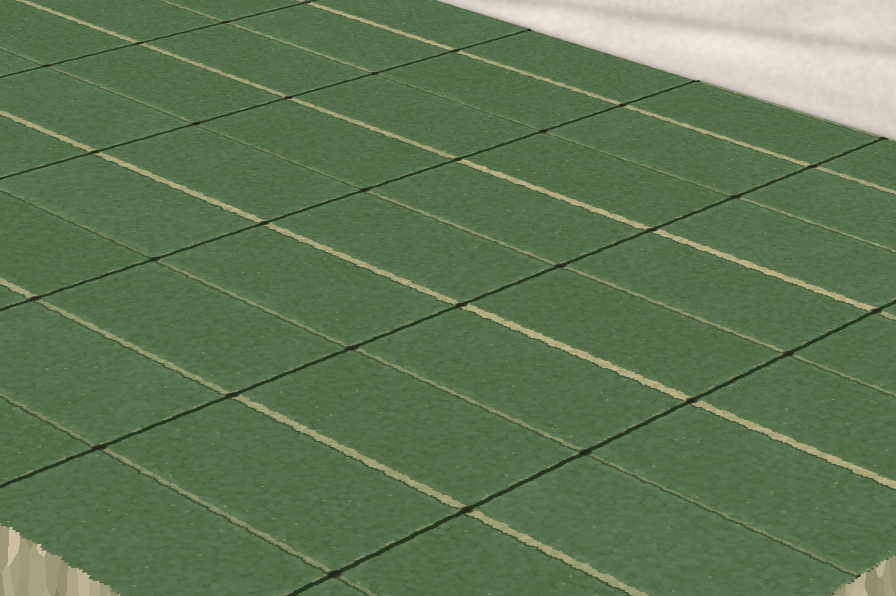
This texture is drawn by a Shadertoy shader. Its source:

```glsl
float hash(vec2 p) {
    return fract(sin(dot(p, vec2(127.1, 311.7))) * 4375.85);
}

// Cellular noise: x = distance to nearest point, y = random value of that cell
vec2 cells(vec2 p) {
    vec2 base = floor(p), best = vec2(9.0, 0.0);
    for (int y = -1; y <= 1; y++)
    for (int x = -1; x <= 1; x++) {
        vec2 c = base + vec2(x, y);
        vec2 site = c + vec2(hash(c), hash(c + 57.3));
        float d = distance(p, site);
        if (d < best.x) best = vec2(d, hash(c + 19.7));
    }
    return best;
}

// Layered sines for chipped edges
float chips(float t) {
    return 0.5 * sin(t * 31.0) + 0.3 * sin(t * 73.0 + 2.0) + 0.3 * sin(t * 171.0 + 4.0);
}

// Antialiased line of given half width
float band(float d, float halfWidth, float aa) {
    return clamp((halfWidth - abs(d)) / aa + 0.5, 0.0, min(1.0, 2.0 * halfWidth / aa));
}

vec3 clothColor(vec2 q) {
    float fold = q.y - 0.138 * (q.x - 0.827);
    float ripple = sin(q.x * 17.0 + 3.0 * sin(q.y * 21.0)) * sin(q.y * 43.0 - q.x * 9.0);
    float weave = cells(q * 110.0).y - 0.5;
    vec3 c = vec3(0.86, 0.83, 0.79) + 0.025 * ripple + 0.03 * weave;
    c -= 0.09 * exp(-pow((fold + 0.008) / 0.012, 2.0));
    return c + 0.05 * exp(-pow((fold - 0.025) / 0.025, 2.0));
}

void mainImage(out vec4 fragColor, in vec2 fragCoord) {
    vec2 uv = fragCoord / iResolution.xy;
    vec2 q = vec2(uv.x * 1.512, 1.0 - uv.y);

    // Perspective floor: x counts pavers across, y counts them lengthwise
    float depth = q.y + 1.202 - 0.0465 * q.x;
    vec2 g = vec2(11.85 * (0.1894 + 0.4147 * q.x - q.y),
                  5.815 * (q.y - 0.8165 + 0.3918 * q.x)) / depth;
    vec2 aa = fwidth(g);
    float row = floor(g.y);
    vec2 surface = g * vec2(1.0, 2.0);
    g.x += 0.03 * (hash(vec2(row, 3.0)) - 0.5);

    // Paver face with grain, mottling and its own tone
    vec2 id = floor(g);
    vec2 grain = cells(surface * 26.0);
    float mottle = sin(surface.x * 4.1 + 2.0 * sin(surface.y * 2.7)) * sin(surface.y * 3.3 + id.x);
    float tone = 0.32 + 0.3 * (hash(id) - 0.5) + 0.16 * mottle + 0.9 * (grain.y - 0.5);
    vec3 color = mix(vec3(0.325, 0.425, 0.275), vec3(0.37, 0.47, 0.33), tone);
    color -= 0.04 * smoothstep(0.55, 0.9, grain.x);
    vec2 speck = cells(surface * 9.0 + 4.0);
    color = mix(color, vec3(0.55, 0.59, 0.43),
                0.6 * step(0.9, speck.y) * smoothstep(0.12, 0.05, speck.x));

    // Worn rims
    vec2 joint = floor(g + 0.5);
    vec2 off = g - joint;
    float rim = max(smoothstep(0.11, 0.03, abs(off.x)), smoothstep(0.05, 0.01, abs(off.y)));
    color += 0.025 * rim * (0.5 + grain.y);

    // Long joints: sandy faces, wide and narrow in turn
    float chance = hash(vec2(joint.x, row) + 7.0);
    float wide = mod(joint.x, 2.0) < 0.5 ? 0.55 + 0.45 * chance : 0.4 * chance;
    wide *= joint.x < 0.0 ? 0.7 : 1.0;
    float sandWidth = mix(0.010, 0.042, wide) * (1.0 + 0.3 * chips(surface.y + joint.x));
    float ragged = off.x + 0.008 * chips(surface.y * 1.3 + chance);
    vec3 sand = mix(vec3(0.50, 0.55, 0.38), vec3(0.76, 0.72, 0.54),
                    clamp(0.25 + 0.6 * wide + 0.4 * (grain.y - 0.5), 0.0, 1.0));
    color = mix(color, vec3(0.18, 0.24, 0.14), 0.65 * band(ragged + sandWidth, 0.016, aa.x));
    color = mix(color, sand, band(ragged, sandWidth, aa.x) * (0.6 + 0.4 * wide));

    // Cross joints: dark gaps with patchy sandy crumbs
    float jag = off.y + 0.003 * chips(surface.x + joint.y);
    float crumbs = smoothstep(-0.1, 0.6, chips(surface.x * 0.8 + joint.y * 2.3));
    color = mix(color, vec3(0.56, 0.58, 0.40), 0.75 * crumbs * band(jag + 0.012, 0.007, aa.y));
    color = mix(color, vec3(0.13, 0.18, 0.10), 0.9 * band(jag, 0.009, aa.y));
    float corner = length(off * vec2(1.0, 2.0));
    color = mix(color, vec3(0.12, 0.14, 0.08), 0.8 * smoothstep(0.05, 0.025, corner));

    // Near sides of the slab
    float stain = cells(vec2(q.x * 60.0, q.y * 14.0)).y;
    vec3 side = mix(vec3(0.50, 0.50, 0.36), vec3(0.80, 0.76, 0.62), stain);
    float near = max((-3.93 - g.x + 0.02 * chips(surface.y)) / aa.x,
                     (g.y - 1.99 + 0.006 * chips(surface.x)) / aa.y);
    color = mix(color, side, clamp(near + 0.5, 0.0, 1.0));

    // Cloth behind the far edge, shaded where it meets the pavers
    float beyond = g.x - 5.02 - 0.06 * (hash(vec2(row, 9.0)) - 0.5);
    vec3 cloth = clothColor(q) * (1.0 - 0.25 * exp(-max(beyond, 0.0) * 14.0));
    color = mix(color, cloth, clamp(beyond / aa.x + 0.5, 0.0, 1.0));

    fragColor = vec4(color, 1.0);
}
```
